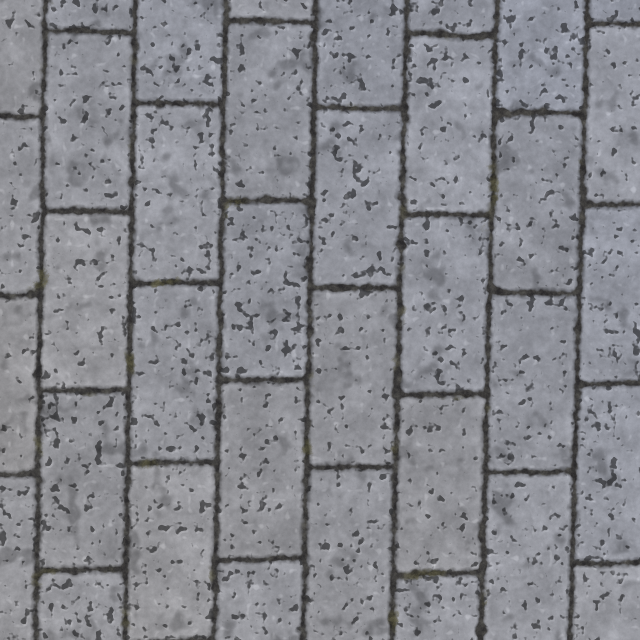
This texture is drawn by a Shadertoy shader. Its source:

```glsl
vec2 hash2(vec2 p) {
    vec3 q = fract(p.xyx * vec3(0.1031, 0.1030, 0.0973));
    q += dot(q, q.yzx + 33.33);
    return fract((q.xx + q.yz) * q.zy);
}

float cornerSlope(vec2 cell, vec2 corner, vec2 f) {
    float angle = 6.2832 * hash2(cell + corner).x;
    return dot(vec2(cos(angle), sin(angle)), f - corner);
}

// Gradient noise, roughly -0.7 to 0.7
float noise(vec2 p) {
    vec2 i = floor(p), f = p - i;
    vec2 w = f * f * f * (f * (f * 6.0 - 15.0) + 10.0);
    float low = mix(cornerSlope(i, vec2(0, 0), f), cornerSlope(i, vec2(1, 0), f), w.x);
    float high = mix(cornerSlope(i, vec2(0, 1), f), cornerSlope(i, vec2(1, 1), f), w.x);
    return mix(low, high, w.y);
}

float fbm(vec2 p) {
    float sum = 0.0, amp = 0.6;
    for (int i = 0; i < 4; i++) {
        sum += amp * noise(p);
        p = mat2(1.6, 1.2, -1.2, 1.6) * p + 17.3;
        amp *= 0.6;
    }
    return sum;
}

float roundBox(vec2 p, vec2 halfSize, float radius) {
    vec2 q = abs(p) - halfSize + radius;
    return length(max(q, 0.0)) + min(max(q.x, q.y), 0.0) - radius;
}

// Small holes in the stone face, 0 to 1
float pits(vec2 p, float wear) {
    float depth = noise(p * 58.0) + 0.75 * noise(p * 105.0 + 31.0) + 0.3 * noise(p * 190.0 + 67.0);
    return smoothstep(0.34, 0.66, depth + wear);
}

void mainImage(out vec4 fragColor, in vec2 fragCoord) {
    vec2 p = fragCoord / iResolution.y;
    float soft = max(0.002, 1.0 / iResolution.y);
    vec2 bent = p + 0.003 * vec2(noise(p * 20.0), noise(p * 20.0 + 40.0));
    float down = 1.0 - bent.y;

    // Leaning columns of upright pavers, alternately shifted
    vec2 size = vec2(0.1413 - 0.0022 * down, 0.2805);
    float u = (bent.x - 0.0703 + 0.0143 * down) / size.x;
    float column = floor(u);
    float start = 0.044 + 0.125 * mod(column, 2.0) + 0.0117 * cos(1.208 * (column - 4.3));
    float tilt = 0.005 * (fract(u) - 0.5) * (1.0 - 2.0 * down);
    float v = (down - start - tilt) / size.y;
    vec2 id = vec2(column, floor(v));
    vec2 local = (fract(vec2(u, v)) - 0.5) * size;
    vec2 rnd = hash2(id + 50.0);

    // Ragged paver outline, chipped in places
    float d = roundBox(local, 0.5 * size - 0.0034, 0.008);
    d += 0.0024 * noise(p * 38.0) + 0.0034 * noise(p * 95.0) + 0.0015 * noise(p * 190.0);
    d += 0.004 * smoothstep(0.25, 0.55, noise(p * 30.0 + 13.0));
    float stone = 1.0 - smoothstep(-soft, soft, d);

    // Face colour: warm at lower left, bluish at upper right
    float cool = clamp(0.1 + 0.45 * (p.x + p.y) + 0.3 * (rnd.x - 0.5), 0.0, 1.0);
    vec3 face = mix(vec3(0.585, 0.58, 0.585), vec3(0.565, 0.58, 0.625), cool);
    vec2 grainAt = p + 3.7 * rnd;
    face *= 1.0 + 0.06 * (rnd.y - 0.5) + 0.2 * fbm(grainAt * 16.0);
    face *= 1.0 + 0.13 * fbm(grainAt * 80.0);

    // Pits gather in worn patches, with a lit rim on one side
    float wear = 0.16 * rnd.x - 0.03 + 0.4 * noise(grainAt * 14.0);
    float hole = pits(grainAt, wear);
    float rim = max(pits(grainAt + vec2(-0.002, 0.003), wear) - hole, 0.0);
    face *= 1.0 - 0.48 * hole;
    face += 0.05 * rim;
    face += 0.09 * smoothstep(0.3, 0.6, noise(grainAt * 75.0 + 71.0));

    // Dark stains, pale bevel and shaded border
    float stain = noise(grainAt * 19.0 + 9.0) + 0.5 * noise(grainAt * 60.0 + 3.0);
    face *= 1.0 - 0.2 * smoothstep(0.2, 0.6, stain);
    face += 0.015 * smoothstep(-0.014, -0.008, d);
    face *= 1.0 - 0.26 * smoothstep(-0.006, 0.0, d);

    // Earth in the joints, with a few tufts of moss
    float soil = fbm(p * 75.0);
    vec3 joint = mix(vec3(0.17, 0.165, 0.17), vec3(0.34, 0.335, 0.32), clamp(0.4 + 1.1 * soil, 0.0, 1.0));
    vec3 color = mix(joint, face, stone);
    float patchy = smoothstep(0.24, 0.48, noise(p * 15.0 + 5.0) + 0.14 * (0.5 - p.x));
    float moss = patchy * smoothstep(-0.006, 0.002, d + 0.012 * soil);
    vec3 mossColor = vec3(0.29, 0.28, 0.2) * (1.0 + 0.8 * soil);
    color = mix(color, mossColor, 0.7 * moss);

    fragColor = vec4(clamp(color, 0.0, 1.0), 1.0);
}
```
